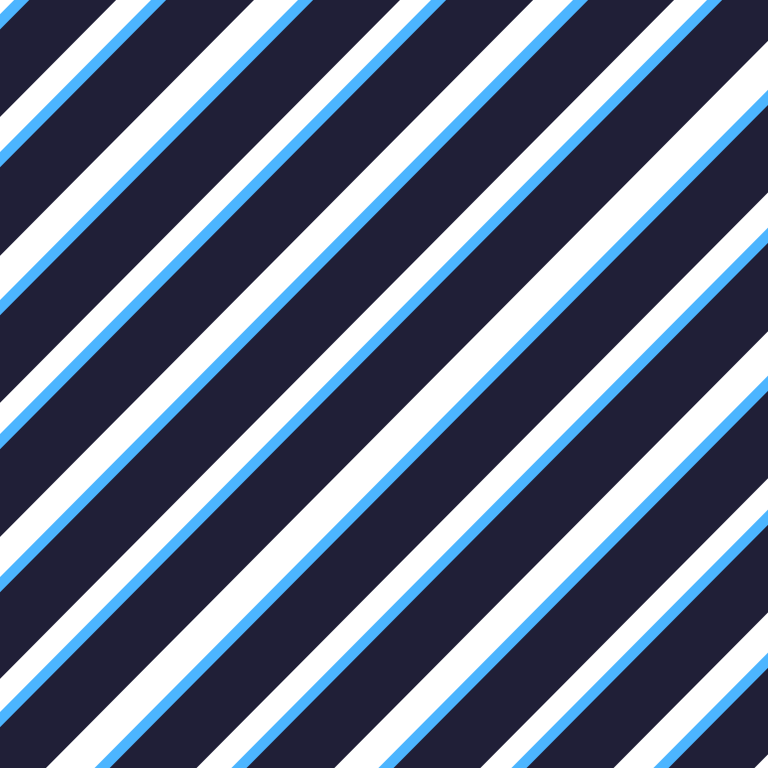
This pattern is drawn by a WebGL 2 fragment shader. Its source:

```glsl
#version 300 es
precision highp float;
// Diagonal white stripes of varied width, each edged in sky blue, on dark navy.

uniform vec2 u_resolution;
out vec4 fragColor;

// Soft coverage of the interval from start to end.
float band(float t, float start, float end, float soft) {
    return smoothstep(start - soft, start + soft, t)
         - smoothstep(end - soft, end + soft, t);
}

void main() {
    vec2 uv = gl_FragCoord.xy / u_resolution;

    // Distance across the stripes, measured from the top left corner.
    float across = uv.x + 0.993 * (1.0 - uv.y);
    float soft = 0.95 / min(u_resolution.x, u_resolution.y);

    // Six stripes make one repeat.
    float t = mod(across + 0.1, 1.0977) - 0.1;

    // Start and end of the white part of each stripe.
    vec2 whiteSpans[6] = vec2[6](
        vec2(-0.0449, 0.0184), vec2(0.1512, 0.1966), vec2(0.3307, 0.3880),
        vec2(0.5208, 0.5612), vec2(0.6942, 0.7461), vec2(0.8777, 0.9206));

    float white = 0.0;
    float blue = 0.0;
    for (int i = 0; i < 6; i++) {
        vec2 span = whiteSpans[i];
        white += band(t, span.x, span.y, soft);
        blue += band(t, span.y, span.y + 0.0197, soft);
    }

    // The coverages add up to one, so shared edges blend cleanly.
    vec3 navy = vec3(0.125, 0.122, 0.216);
    vec3 skyBlue = vec3(0.30, 0.71, 1.0);
    vec3 color = navy * (1.0 - white - blue) + skyBlue * blue + vec3(white);
    fragColor = vec4(color, 1.0);
}
```
